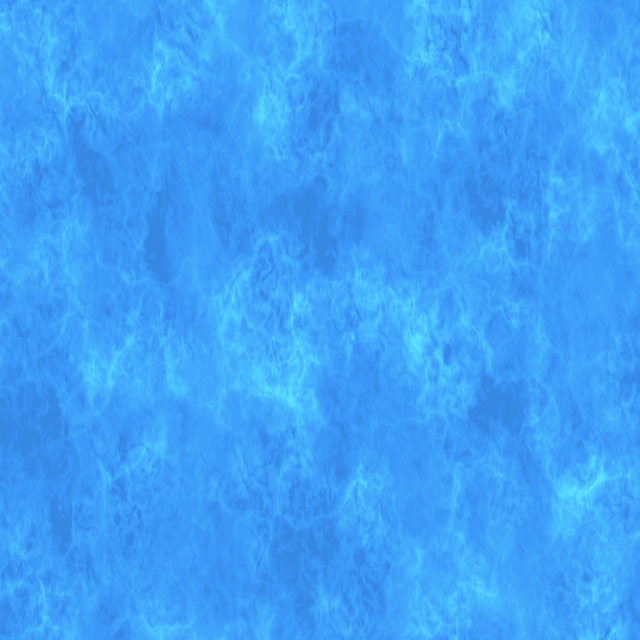
A WebGL 1 fragment shader for this texture:

```glsl
precision highp float;
uniform vec2 u_resolution;

const vec3 DEEP = vec3(0.21, 0.535, 0.89);
const vec3 BLUE = vec3(0.232, 0.592, 0.968);
const vec3 LIGHT = vec3(0.28, 0.71, 0.99);
const vec3 GLINT = vec3(0.36, 0.88, 0.995);

vec2 hash2(vec2 p) {
  p = vec2(dot(p, vec2(127.1, 311.7)), dot(p, vec2(269.5, 183.3)));
  return fract(sin(p) * 43758.55);
}

// Gradient noise, roughly -0.7 to 0.7
float cornerSlope(vec2 cell, vec2 offset, vec2 corner) {
  return dot(hash2(cell + corner) * 2.0 - 1.0, offset - corner);
}

float noise(vec2 p) {
  vec2 i = floor(p), f = fract(p);
  vec2 u = f * f * f * (f * (f * 6.0 - 15.0) + 10.0);
  float low = mix(cornerSlope(i, f, vec2(0.0)), cornerSlope(i, f, vec2(1.0, 0.0)), u.x);
  float high = mix(cornerSlope(i, f, vec2(0.0, 1.0)), cornerSlope(i, f, vec2(1.0)), u.x);
  return mix(low, high, u.y);
}

float fbm(vec2 p) {
  float sum = 0.0, amplitude = 0.6;
  for (int i = 0; i < 4; i++) {
    sum += amplitude * noise(p);
    p = mat2(1.6, 1.2, -1.2, 1.6) * p + 7.3;
    amplitude *= 0.5;
  }
  return sum;
}

vec2 warp(vec2 p, float amount) {
  return p + amount * vec2(fbm(p * 1.1 + 3.7), fbm(p * 1.1 + 41.2));
}

// Cellular net: x is the distance to the nearest wall, y a random value per cell
vec2 cells(vec2 p) {
  vec2 base = floor(p), f = fract(p), nearest = vec2(0.0), owner = vec2(0.0);
  float best = 8.0;
  for (int y = -1; y <= 1; y++) {
    for (int x = -1; x <= 1; x++) {
      vec2 g = vec2(float(x), float(y));
      vec2 r = g + hash2(base + g) - f;
      if (dot(r, r) < best) {
        best = dot(r, r);
        nearest = r;
        owner = g;
      }
    }
  }
  float wall = 8.0;
  for (int y = -2; y <= 2; y++) {
    for (int x = -2; x <= 2; x++) {
      vec2 g = owner + vec2(float(x), float(y));
      vec2 r = g + hash2(base + g) - f;
      vec2 d = r - nearest;
      if (dot(d, d) > 0.0001) wall = min(wall, dot(0.5 * (nearest + r), normalize(d)));
    }
  }
  return vec2(wall, hash2(base + owner + 19.0).x);
}

// Bright thread with a soft halo along the cell walls
float caustic(float wall, float sharpness) {
  return 0.7 * exp(-wall * sharpness) + 0.3 * exp(-wall * sharpness * 0.25);
}

float filament(float n, float width) {
  return 1.0 - smoothstep(0.0, width, abs(n));
}

// Slope of a folded surface, lit from one side
float relief(vec2 p, vec2 lightStep) {
  return noise(p) - noise(p + lightStep);
}

vec3 waterColor(float tone) {
  vec3 c = mix(DEEP, BLUE, smoothstep(0.0, 0.22, tone));
  c = mix(c, LIGHT, clamp((tone - 0.2) / 0.4, 0.0, 1.0));
  return mix(c, GLINT, clamp((tone - 0.6) / 0.55, 0.0, 1.0));
}

void main() {
  vec2 p = gl_FragCoord.xy / u_resolution.y;

  // Broad light and shade, drawn out vertically
  float shade = fbm(warp(p * vec2(7.0, 3.6), 1.0));
  float patches = smoothstep(-0.2, 0.3, fbm(p * vec2(8.0, 5.0) + 23.0));
  float streaks = noise(p * vec2(40.0, 6.0)) + 0.8 * noise(p * vec2(85.0, 14.0));

  // Large and small caustic nets with crinkled walls
  vec2 large = cells(warp(p * vec2(9.0, 5.2), 1.2));
  vec2 small = cells(warp(p * vec2(17.0, 9.5) + 11.0, 1.7));
  float net = caustic(large.x, 24.0) * mix(0.3, 1.0, patches);
  float fineNet = caustic(small.x, 15.0) * (0.2 + 0.8 * patches);

  // Thin folds, plates and relief, strongest inside the bright patches
  vec2 fold = warp(p * vec2(17.0, 9.0) + 5.0, 2.6);
  vec2 crease = warp(p * vec2(30.0, 17.0) + 31.0, 2.4);
  float folds = filament(noise(fold), 0.07) + 0.7 * filament(noise(crease), 0.12);
  float plates = smoothstep(-0.04, 0.04, noise(fold * 0.8 + 14.0)) - 0.5;
  float slopes = relief(fold * 2.0, vec2(0.2, 0.25)) + relief(crease * 1.7, vec2(0.3, 0.25));

  float tone = 0.16 + 0.72 * shade + 0.08 * streaks;
  tone += 0.13 * (large.y - 0.5) + (0.14 * (small.y - 0.5) + 0.1 * plates) * patches;
  tone += 0.46 * net + 0.26 * fineNet + 0.1 * patches;
  tone += (0.16 * folds + 0.48 * slopes) * (0.3 + 0.7 * patches);

  gl_FragColor = vec4(waterColor(tone), 1.0);
}
```
